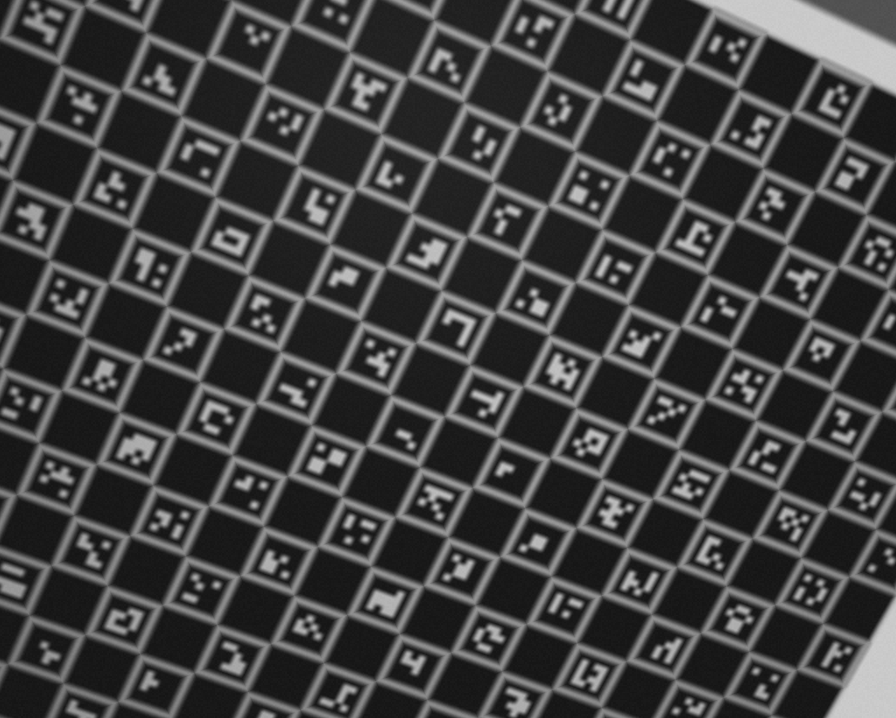
This pattern is drawn by a WebGL 2 fragment shader. Its source:

```glsl
#version 300 es
precision highp float;
// A tilted calibration board seen in soft focus: a checkerboard whose light
// cells each hold a dark square marker with a random 4 x 4 block of bits.
// The plane is unprojected to cell units, then shaded from soft distances.

#define BOARD_CENTER vec2(0.635, 0.543)   // canvas heights
#define DIAGONAL_DOWN vec2(0.0495, -0.1109)
#define DIAGONAL_RIGHT vec2(0.1112, 0.0422)
#define PERSPECTIVE 0.015
#define MARKER_HALF 0.39                  // cell units
#define BIT_SIZE 0.13
#define BIT_DENSITY 0.45
#define BLUR 0.092
#define BOARD_EDGE vec2(9.5, 6.5)         // right and top limits in cells
#define PAPER_TOP 7.2
#define GRAIN 0.018

uniform vec2 u_resolution;
out vec4 outColor;

const float INK = 0.092;
const float PAPER = 0.72;
const float MARGIN = 0.79;
const float TABLE = 0.32;

float hash(vec2 p) {
    vec3 q = fract(vec3(p.xyx) * vec3(0.1031, 0.1030, 0.0973));
    q += dot(q, q.yzx + 33.33);
    return fract((q.x + q.y) * q.z);
}

float cross2(vec2 a, vec2 b) {
    return a.x * b.y - a.y * b.x;
}

float squareDistance(vec2 p, float halfSize) {
    return max(abs(p.x), abs(p.y)) - halfSize;
}

// Solves the projection for the two diagonal coordinates of the board.
vec2 boardDiagonals(vec2 p) {
    vec2 across = DIAGONAL_RIGHT;
    vec2 down = DIAGONAL_DOWN - PERSPECTIVE * (p - vec2(0.0, 1.0));
    vec2 offset = p - BOARD_CENTER;
    return vec2(cross2(offset, across), cross2(down, offset)) / cross2(down, across);
}

// One bit of a marker, dark outside the 4 x 4 block.
float markerBit(vec2 cell, vec2 bit) {
    if (any(lessThan(bit, vec2(0.0))) || any(greaterThan(bit, vec2(3.0)))) return 0.0;
    return step(hash(cell * 7.0 + bit + 211.0), BIT_DENSITY);
}

// Bits joined smoothly to give the soft focus.
float softBits(vec2 cell, vec2 local) {
    vec2 grid = local / BIT_SIZE + 1.5;
    vec2 bit = floor(grid);
    vec2 blend = smoothstep(0.02, 0.98, fract(grid));
    float top = mix(markerBit(cell, bit), markerBit(cell, bit + vec2(1, 0)), blend.x);
    float bottom = mix(markerBit(cell, bit + vec2(0, 1)), markerBit(cell, bit + 1.0), blend.x);
    return mix(top, bottom, blend.y);
}

void main() {
    vec2 p = gl_FragCoord.xy / u_resolution.y;
    vec2 diagonals = boardDiagonals(p);
    vec2 board = vec2(diagonals.x + diagonals.y, diagonals.x - diagonals.y);
    float soft = BLUR * (1.0 + PERSPECTIVE * diagonals.x);

    // Checkerboard: markers sit in the cells of even parity.
    vec2 cell = floor(board + 0.5);
    vec2 local = board - cell;
    bool hasMarker = mod(cell.x + cell.y, 2.0) < 0.5;
    float side = hasMarker ? -1.0 : 1.0;
    float light = smoothstep(-soft, soft, side * squareDistance(local, 0.5));

    // Dark marker and its bits.
    if (hasMarker) {
        float frame = smoothstep(-soft, soft, squareDistance(local, MARKER_HALF));
        light *= max(frame, softBits(cell, local));
    }

    // Lamp falloff and a faint sheen on the ink.
    vec2 lampOffset = p - vec2(0.72, 0.56);
    float lamp = 1.04 - 0.33 * dot(lampOffset, lampOffset);
    vec2 sheenOffset = p - vec2(0.58, 0.83);
    float sheen = 0.045 * exp(-7.0 * dot(sheenOffset, sheenOffset));
    float tone = mix(INK + sheen, PAPER * lamp, light);

    // Blank margin, then the table beyond the sheet.
    float outside = max(board.x - BOARD_EDGE.x, -board.y - BOARD_EDGE.y);
    tone = mix(tone, MARGIN, smoothstep(-soft, soft, outside));
    tone = mix(tone, TABLE, smoothstep(-soft, soft, -board.y - PAPER_TOP));

    // Fine sensor grain.
    tone += GRAIN * (hash(floor(p * 410.0)) - 0.5);
    outColor = vec4(vec3(tone), 1.0);
}
```
